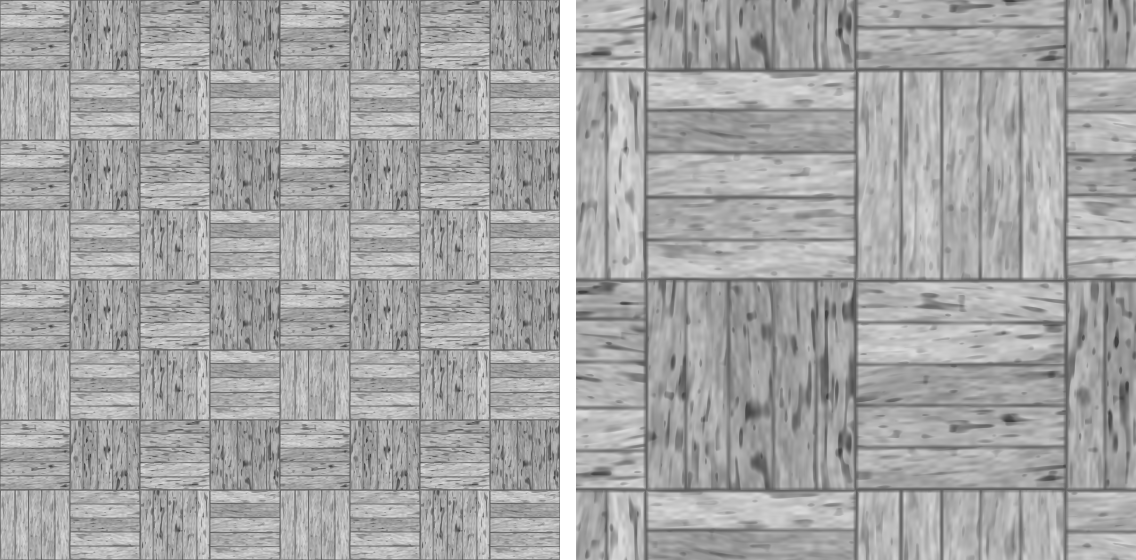
Left, the full canvas; right, a detail of the centre.
Reproduce this texture procedurally as a three.js fragment shader.

```glsl
// Grey mosaic parquet: 8 x 8 square blocks of five slats, turned by 90 degrees in a checkerboard.
// Each slat gets a hashed tone and stretched noise for its grain, pores and worn joints.
// The set of blocks recurs every 4 columns and 2 rows, so the floor tiles without a seam.
varying vec2 vUv;

float hash(vec2 p) {
  vec3 q = fract(p.xyx * vec3(0.1031, 0.1030, 0.0973));
  q += dot(q, q.yzx + 33.33);
  return fract((q.x + q.y) * q.z);
}

float noise(vec2 p) {
  vec2 i = floor(p), f = fract(p);
  f = f * f * (3.0 - 2.0 * f);
  return mix(mix(hash(i), hash(i + vec2(1.0, 0.0)), f.x),
             mix(hash(i + vec2(0.0, 1.0)), hash(i + vec2(1.0, 1.0)), f.x), f.y);
}

// Wood brightness; p.x runs along the slat and p.y across it, in block widths
float wood(vec2 p, vec2 seed, float roughness) {
  float slant = (hash(seed + 5.3) - 0.5) * 0.22;
  p.y += slant * p.x + 0.035 * noise(p * vec2(3.0, 5.0) + seed);

  float tone = mix(0.61, 0.785, hash(seed + 1.7));
  float clouds = noise(p * vec2(2.5, 9.0) + seed) - 0.5;
  float fibres = noise(p * vec2(7.0, 48.0) + seed * 1.3) - 0.5;
  float speckle = noise(p * vec2(26.0, 62.0) + seed * 1.7) - 0.5;

  // Short dark pores, gathered in patches
  float patches = smoothstep(0.25, 0.75, noise(p * vec2(2.0, 7.0) + seed * 2.1));
  float pores = smoothstep(0.62, 0.92, noise(p * vec2(8.0, 42.0) + seed * 2.7));
  float flecks = smoothstep(0.80, 0.97, noise(p * vec2(15.0, 38.0) + seed * 3.1));

  return tone + 0.08 * clouds + 0.13 * fibres + 0.10 * speckle
       - roughness * (0.24 * pores * (0.3 + 0.7 * patches) + 0.16 * flecks);
}

void main() {
  vec2 grid = vUv * 8.0;
  vec2 cell = floor(grid);
  vec2 local = fract(grid);
  vec2 block = mod(cell, vec2(4.0, 2.0));

  // Odd blocks lie flat, even blocks stand upright
  float flat_ = mod(block.x + block.y, 2.0);
  vec2 p = mix(local.yx, local, flat_);

  // Five slats of slightly uneven width
  float uneven = (hash(block + 41.0) - 0.5) * 0.035;
  float across = (p.y + uneven * sin(6.28319 * p.y)) * 5.0;
  float slat = min(floor(across), 4.0);
  vec2 seed = vec2(hash(block * 13.0 + slat * 3.7 + 2.0),
                   hash(block.yx * 17.0 + slat * 5.9 + 8.0)) * 90.0 + 10.0;
  float roughness = mix(0.55, 1.25, hash(block * 7.0 + 23.0));
  float shade = wood(p, seed, roughness);

  // Joints between slats, fading in and out along their length
  float f = fract(across);
  float joint = 1.0 - smoothstep(0.0, 0.017, min(f, 1.0 - f) * 0.2);
  float side = floor(across + 0.5);
  float wear = noise(vec2(p.x * 6.0, side * 7.0 + block.x * 31.0 + block.y * 57.0));
  shade = mix(shade, 0.36, joint * (0.4 + 0.55 * wear));

  // Darker seam round each block
  vec2 rim = min(local, 1.0 - local);
  float seam = 1.0 - smoothstep(0.0, 0.018, min(rim.x, rim.y));
  float grime = noise(local * 9.0 + block * 19.0);
  shade = mix(shade, 0.36, seam * (0.5 + 0.45 * grime));

  gl_FragColor = vec4(vec3(clamp(shade, 0.25, 0.86)), 1.0);
}
```
